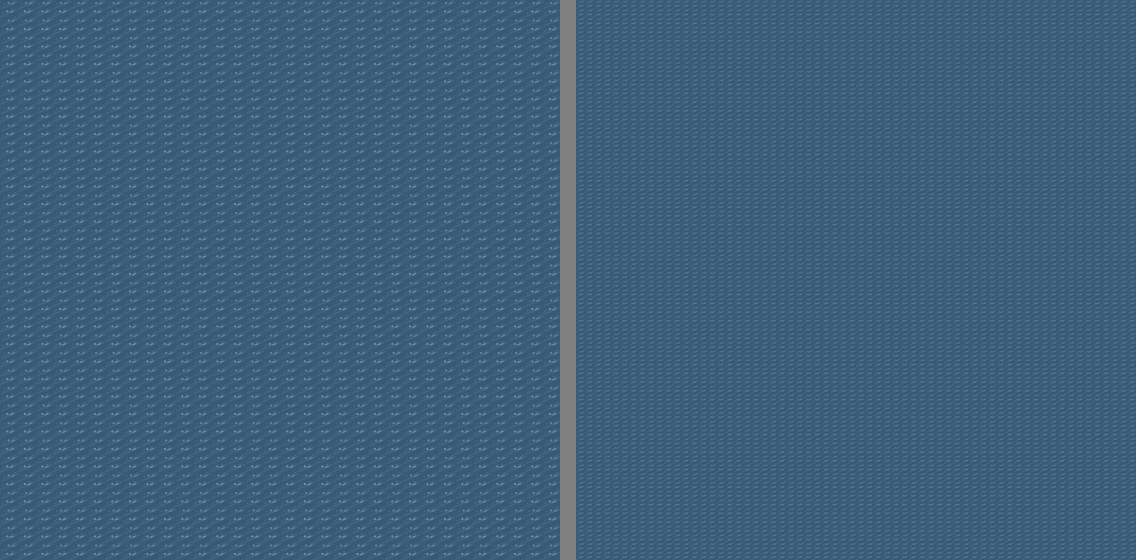
Left, the tile; right, the same tile 2 across and 2 down.
A Shadertoy shader for this pattern:

```glsl
// Slate-blue woven cloth: square repeats of two slanted threads with pale flecks.

float hash(vec2 p) {
    return fract(sin(dot(p, vec2(127.1, 311.7))) * 43758.5453);
}

float segmentDistance(vec2 p, vec2 a, vec2 b) {
    vec2 along = b - a;
    return length(p - a - along * clamp(dot(p - a, along) / dot(along, along), 0.0, 1.0));
}

// Soft coverage of a shape of the given half width.
float cover(float distance, float halfWidth, float blur) {
    return 1.0 - smoothstep(halfWidth - blur, halfWidth + blur, distance);
}

// x: faint thread and specks, y: bright flecks; one unit is a repeat.
vec2 stitch(vec2 p, float seed, float blur) {
    float thread = 0.65 * cover(segmentDistance(p, vec2(-0.46, -0.2), vec2(0.44, 0.18)), 0.04, blur);
    for (int i = 0; i < 5; i++) {
        float k = float(i) + seed;
        float x = hash(vec2(k, 3.0)) * 0.8 - 0.4;
        vec2 speck = vec2(x, 0.42 * x + 0.04 + 0.16 * hash(vec2(k, 8.0)));
        thread = max(thread, 0.85 * cover(length(p - speck), 0.045, blur));
    }
    float fleck = cover(length(p - vec2(-0.08, 0.1)), 0.06, blur);
    float dash = cover(segmentDistance(p, vec2(0.1, 0.05), vec2(0.24, 0.11)), 0.04, blur);
    return vec2(thread, max(fleck, 0.9 * dash));
}

void mainImage(out vec4 fragColor, in vec2 fragCoord) {
    vec2 uv = fragCoord / iResolution.xy;
    float repeats = 32.0;
    vec2 p = uv * repeats;
    float blur = max(0.025, 0.6 * repeats / iResolution.x);

    // Two stitches per repeat, a strong and a weaker one; neighbours overlap.
    vec2 light = vec2(0.0);
    for (int j = -1; j <= 1; j++) {
        for (int i = -1; i <= 1; i++) {
            vec2 cell = floor(p) + vec2(i, j);
            vec2 local = p - cell - vec2(0.5, 0.25);
            float strength = 0.92 + 0.08 * hash(mod(cell, repeats));
            vec2 strong = stitch(local, 0.0, blur);
            vec2 weak = stitch(local - vec2(0.08, 0.48), 11.0, blur) * vec2(1.0, 0.75);
            light = max(light, max(strong, weak) * strength);
        }
    }

    // Faint ribs rise one row of threads per repeat.
    float rib = 0.5 + 0.5 * cos(6.2831853 * (64.0 * uv.y - 32.0 * uv.x));
    vec3 color = vec3(0.222, 0.35, 0.452) + 0.01 * rib;
    color = mix(color, vec3(0.27, 0.43, 0.54), light.x);
    color = mix(color, vec3(0.37, 0.6, 0.74), light.y);
    fragColor = vec4(color, 1.0);
}
```
